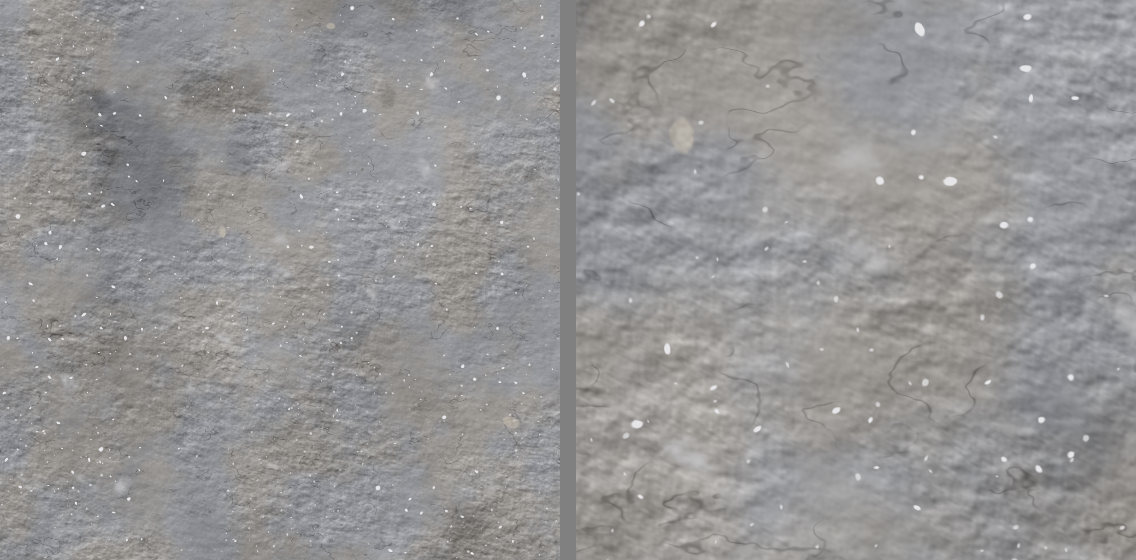
Left, the full canvas; right, a detail of the centre.
A Shadertoy shader for this texture:

```glsl
// Worn grey asphalt with shallow crumbly relief, faint stains and scattered pale chips.

#define BASE_GREY     vec3(0.587, 0.585, 0.588)
#define COOL_TINT     vec3(-0.012, -0.001, 0.018)
#define WARM_TINT     vec3(0.014, 0.001, -0.018)
#define CHIP_COLOR    vec3(0.90, 0.90, 0.91)
#define PATCH_COLOR   vec3(0.78, 0.78, 0.79)
#define PEBBLE_COLOR  vec3(0.75, 0.72, 0.67)
#define BLOTCH_AMOUNT 0.20
#define RELIEF_AMOUNT 0.50
#define GRAIN_AMOUNT  0.075
#define CRACK_AMOUNT  0.10
#define STAIN_AMOUNT  0.09

float hash(vec2 p) {
    return fract(sin(dot(p, vec2(127.1, 311.7))) * 43758.5453);
}

vec2 hash2(vec2 p) {
    return vec2(hash(p), hash(p + 57.3));
}

float noise(vec2 p) {
    vec2 cell = floor(p);
    vec2 f = fract(p);
    f = f * f * (3.0 - 2.0 * f);
    float low = mix(hash(cell), hash(cell + vec2(1, 0)), f.x);
    float high = mix(hash(cell + vec2(0, 1)), hash(cell + vec2(1, 1)), f.x);
    return mix(low, high, f.y);
}

float fbm(vec2 p) {
    float sum = 0.0, weight = 0.53;
    for (int i = 0; i < 4; i++) {
        sum += weight * noise(p);
        p = mat2(1.6, 1.2, -1.2, 1.6) * p + 17.7;
        weight *= 0.5;
    }
    return sum;
}

// Surface height, stretched a little along a shallow diagonal
float height(vec2 uv) {
    vec2 p = mat2(0.97, 0.24, -0.24, 0.97) * uv;
    return fbm(p * vec2(52.0, 76.0));
}

// Coverage of randomly placed, turned and sized ellipses, one per cell at most
float scatter(vec2 uv, float cells, float chance, float radius, float blur, float seed) {
    vec2 cell = floor(uv * cells);
    vec2 id = cell + seed;
    float clustering = 2.0 * smoothstep(0.2, 0.8, noise(cell / cells * 7.0 + seed));
    if (hash(id + 3.1) > chance * clustering) return 0.0;

    vec2 center = (cell + 0.25 + 0.5 * hash2(id + 9.2)) / cells;
    float angle = 6.2832 * hash(id + 21.4);
    float c = cos(angle), s = sin(angle);
    vec2 d = mat2(c, s, -s, c) * (uv - center);
    d.y *= 1.0 + 0.9 * hash(id + 33.8);
    float size = hash(id + 41.6);
    float r = radius * (0.5 + size * size);
    return 1.0 - smoothstep(r - blur, r + blur, length(d));
}

void mainImage(out vec4 fragColor, in vec2 fragCoord) {
    vec2 uv = fragCoord / iResolution.y;
    float edge = max(0.7 / iResolution.y, 0.0009);
    vec2 ragged = uv + 0.010 * (vec2(fbm(uv * 90.0), fbm(uv * 90.0 + 40.0)) - 0.5);

    // Broad cloudy tone and cool to warm drift
    float blotch = 0.6 * fbm(uv * 4.5 + 3.0) + 0.4 * fbm(uv * 17.0 + 8.0) - 0.5;
    vec3 color = BASE_GREY + BLOTCH_AMOUNT * blotch;
    float warmth = smoothstep(0.3, 0.7, fbm(uv * 11.0 + 31.0));
    color += mix(COOL_TINT, WARM_TINT, warmth);

    // Crumbly relief lit from the upper left, stronger in rough areas
    float roughness = mix(0.5, 1.3, smoothstep(0.35, 0.65, fbm(uv * 8.0 + 60.0)));
    float slope = height(uv) - height(uv + vec2(-0.0016, 0.0026));
    color += RELIEF_AMOUNT * roughness * slope;

    // Fine grain
    float grain = 0.5 * noise(uv * 210.0) + 0.5 * noise(uv * 370.0 + 5.0) - 0.5;
    color += GRAIN_AMOUNT * roughness * grain;

    // Short broken cracks
    float ridge = abs(fbm(uv * vec2(20.0, 34.0) + 12.0) - 0.5);
    float broken = smoothstep(0.52, 0.72, noise(uv * 32.0 + 70.0));
    color -= CRACK_AMOUNT * broken * (1.0 - smoothstep(0.0, 0.022, ridge));

    // Dark stains, large and small
    float stain = smoothstep(0.60, 0.78, fbm(uv * 5.0 + 90.0));
    stain += 0.8 * scatter(ragged, 8.0, 0.12, 0.014, 0.008, 11.0);
    color -= STAIN_AMOUNT * stain;

    // Powdery pale scuffs and a few tan pebbles
    float scuff = scatter(ragged, 11.0, 0.22, 0.011, 0.010, 23.0);
    color = mix(color, PATCH_COLOR, scuff * (0.2 + 0.6 * noise(uv * 140.0)));
    float pebble = scatter(mix(uv, ragged, 0.5), 6.0, 0.12, 0.013, 0.002, 37.0);
    color = mix(color, PEBBLE_COLOR + 0.15 * grain, 0.65 * pebble);

    // Bright chips in two sizes
    vec2 chipped = mix(uv, ragged, 0.35);
    float chips = scatter(chipped, 42.0, 0.11, 0.0030, edge, 51.0);
    chips = max(chips, 0.75 * scatter(chipped, 95.0, 0.06, 0.0016, edge, 73.0));
    color = mix(color, CHIP_COLOR, chips);

    fragColor = vec4(clamp(color, 0.0, 1.0), 1.0);
}
```
